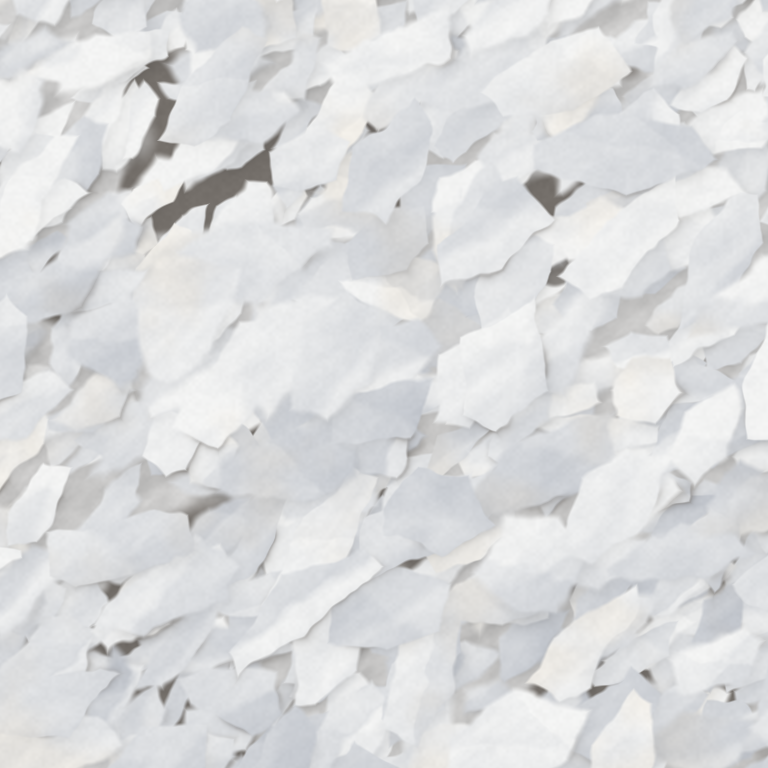
Reproduce this texture procedurally as a WebGL 1 fragment shader.

```glsl
precision highp float;
// A pile of pale marble chips, leaning up to the right. Layers of jittered
// cells each place one many-sided chip; chips are painted back to front over
// pale rubble, with lit and shaded faces, faint shadows and a few dark gaps.

#define LAYERS 6
#define SIDES 6
#define LEAN 0.66
#define LEAN_SPREAD 1.35
#define CELL vec2(0.17, 0.105)
#define CHIP_HALF vec2(0.115, 0.060)
#define EDGE_SOFTNESS 0.0025
#define RAGGEDNESS 0.026
#define SHADOW 0.085
#define CREVICE 0.62
#define GRAIN 0.03

uniform vec2 u_resolution;

const vec3 SHADED = vec3(0.775, 0.790, 0.815);
const vec3 LIT = vec3(0.950, 0.952, 0.950);
const vec3 WARM = vec3(1.0, 0.985, 0.962);
const vec3 RUBBLE = vec3(0.775, 0.772, 0.768);
const vec3 GAP = vec3(0.46, 0.44, 0.42);

float hash(vec2 p) {
  return fract(sin(dot(p, vec2(127.1, 311.7))) * 43758.5453);
}

float noise(vec2 p) {
  vec2 i = floor(p), f = fract(p);
  f = f * f * (3.0 - 2.0 * f);
  return mix(mix(hash(i), hash(i + vec2(1.0, 0.0)), f.x),
             mix(hash(i + vec2(0.0, 1.0)), hash(i + vec2(1.0, 1.0)), f.x), f.y);
}

float fbm(vec2 p) {
  return 0.55 * noise(p) + 0.3 * noise(p * 2.1 + 7.3) + 0.15 * noise(p * 4.3 + 3.1);
}

mat2 rotation(float a) {
  float c = cos(a), s = sin(a);
  return mat2(c, -s, s, c);
}

// Signed distance to a chip whose sides touch an ellipse, some cut deeper
float chipDistance(vec2 q, vec2 halfSize, vec2 seed) {
  float d = -1.0;
  for (int k = 0; k < SIDES; k++) {
    float fk = float(k);
    float jitter = hash(seed + fk * 0.37) - 0.5;
    float a = (fk + 0.7 * jitter) * 6.2832 / float(SIDES);
    vec2 n = normalize(vec2(cos(a), sin(a)) / halfSize);
    float reach = length(n * halfSize) * mix(0.55, 1.0, hash(seed + fk * 0.53 + 0.19));
    d = max(d, dot(n, q) - reach);
  }
  return d;
}

// Brightness of a chip: two faces along a ridge, and a broken end
float faceTone(vec2 q, vec2 halfSize, vec2 seed, float streak) {
  float slope = 0.7 * (hash(seed + 0.71) - 0.5);
  float ridge = q.y + slope * q.x + (hash(seed + 0.83) - 0.25) * 0.6 * halfSize.y;
  ridge += 0.022 * (streak - 0.5);
  float upper = mix(0.18, 0.92, hash(seed + 0.91));
  float lower = clamp(upper + mix(-0.3, 0.55, hash(seed + 1.13)), 0.15, 1.0);
  float blur = mix(0.003, 0.014, hash(seed + 1.21));
  float tone = mix(lower, upper, smoothstep(-blur, blur, ridge));
  float end = q.x + 0.8 * q.y - mix(-0.1, 0.7, hash(seed + 1.27)) * halfSize.x;
  end += 0.02 * (streak - 0.5);
  return tone + 0.45 * (hash(seed + 1.39) - 0.5) * smoothstep(-blur, blur, end);
}

void main() {
  vec2 p = gl_FragCoord.xy / u_resolution.y;
  vec2 leaned = rotation(LEAN) * p;
  float cracks = smoothstep(0.64, 0.84, noise(p * 17.0 + 4.0));
  float contact = 0.3 + 0.9 * noise(p * 13.0 + 31.0);
  float stain = smoothstep(0.4, 0.75, fbm(p * 9.0 + 21.0));

  // Pale rubble, opening into darkness in a few places
  float hollow = smoothstep(0.6, 0.72, noise(p * 11.0 + 13.0));
  vec3 color = RUBBLE + 0.16 * (fbm(leaned * vec2(22.0, 45.0)) - 0.4);
  color = mix(color, GAP, hollow);

  for (int layer = 0; layer < LAYERS; layer++) {
    float depth = float(layer) / float(LAYERS - 1);
    float scale = mix(0.6, 1.2, depth);
    vec2 shift = vec2(3.17, 5.71) * (float(layer) + 1.0);
    vec2 ragged = vec2(fbm(p * 17.0 + shift), fbm(p * 17.0 - shift)) - 0.5;
    vec2 s = leaned + ragged * RAGGEDNESS;
    float streak = fbm(leaned * vec2(18.0, 40.0) + shift * 3.0);
    vec2 cell = CELL * scale;
    vec2 home = floor(s / cell + shift);

    for (int j = -1; j <= 1; j++) {
      for (int i = -1; i <= 1; i++) {
        vec2 id = home + vec2(float(i), float(j));
        vec2 seed = id + shift * 7.13;
        if (hash(seed + 0.11) > mix(1.0, 0.55, depth)) continue;

        vec2 jitter = vec2(hash(seed + 0.23), hash(seed + 0.31)) - 0.5;
        vec2 offset = s - (id + 0.5 + 0.6 * jitter - shift) * cell;
        vec2 size = vec2(hash(seed + 0.43), hash(seed + 0.47));
        vec2 halfSize = CHIP_HALF * scale * mix(vec2(0.55, 0.5), vec2(1.0), size);
        vec2 q = rotation((hash(seed + 0.59) - 0.5) * LEAN_SPREAD) * offset;
        float d = chipDistance(q, halfSize, seed);
        float outside = max(d, 0.0);
        float under = smoothstep(-0.2, 0.8, -offset.y / (length(offset) + 0.001));

        // Shadow and crevice on whatever lies beneath
        color *= 1.0 - SHADOW * contact * under * exp(-outside / 0.009);
        color = mix(color, GAP, CREVICE * cracks * under * exp(-outside / 0.003));

        // The chip itself; some edges melt into their neighbours
        float tone = faceTone(q, halfSize, seed, streak) + 0.42 * (streak - 0.5);
        tone += 0.10 * q.y / halfSize.y - 0.10 * under * exp(min(d, 0.0) / 0.006);
        tone += 0.03 + 0.28 * (p.y - 0.45);
        vec3 chip = mix(SHADED, LIT, clamp(tone, -0.1, 1.02));
        chip *= mix(vec3(1.0), WARM, stain * step(0.5, hash(seed + 1.51)));
        float soft = EDGE_SOFTNESS * mix(0.8, 3.0, pow(hash(seed + 1.63), 2.0));
        color = mix(color, chip, smoothstep(soft, -soft, d));
      }
    }
  }

  float grain = 0.6 * noise(p * 230.0) + 0.4 * noise(p * 110.0 + 9.0) - 0.5;
  gl_FragColor = vec4(color + GRAIN * grain, 1.0);
}
```
